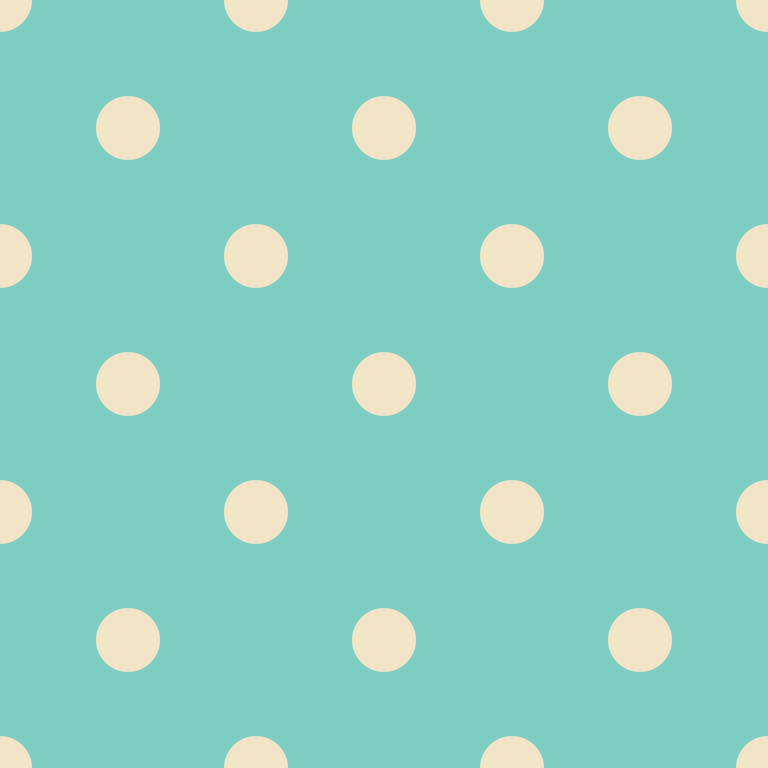
Give the GLSL for this pattern, as a three.js fragment shader.

```glsl
varying vec2 vUv;

const float REPEATS = 3.0;       // cells across and down
const float DOT_RADIUS = 0.125;  // in cell widths
const float EDGE_WIDTH = 0.002;  // edge smoothing, in canvas widths
const vec3 GROUND_COLOR = vec3(0.494, 0.804, 0.761);
const vec3 DOT_COLOR = vec3(0.945, 0.894, 0.780);

// Distance to the nearest point of a grid with whole-number spacing
float gridPointDistance(vec2 p) {
  return length(fract(p + 0.5) - 0.5);
}

void main() {
  vec2 cell = vUv * REPEATS;

  // Staggered dots: one grid on the cell corners, one on the cell centres
  float nearest = min(gridPointDistance(cell), gridPointDistance(cell + 0.5));

  float halfEdge = 0.5 * EDGE_WIDTH * REPEATS;
  float dotMask = 1.0 - smoothstep(-halfEdge, halfEdge, nearest - DOT_RADIUS);

  gl_FragColor = vec4(mix(GROUND_COLOR, DOT_COLOR, dotMask), 1.0);
}
```
